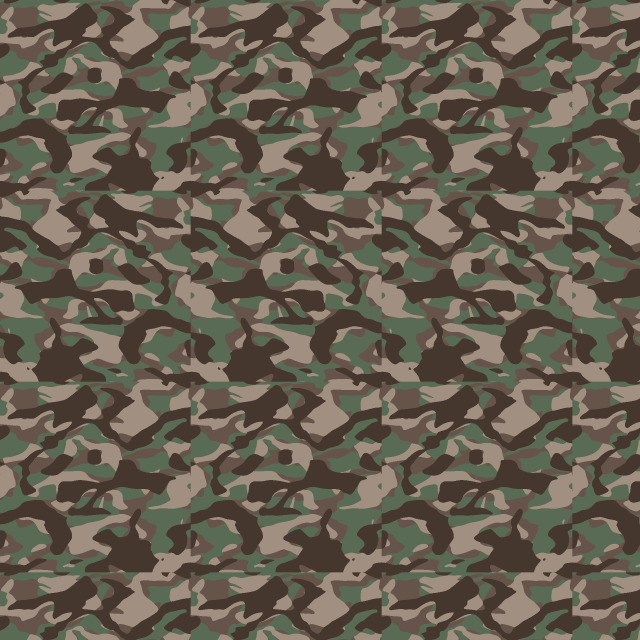
This pattern is drawn by a WebGL 1 fragment shader. Its source:

```glsl
precision highp float;

uniform vec2 u_resolution;

const float REPEATS = 3.354;
const float MIRRORED_ROW = 1.0;
const vec2 BLOB_CELLS = vec2(5.6, 9.6);
const float BLOB_TILT = 0.12;
const int SAMPLES = 3;

const vec3 GREEN = vec3(0.35, 0.42, 0.33);
const vec3 BROWN = vec3(0.40, 0.33, 0.29);
const vec3 TAN = vec3(0.63, 0.56, 0.51);
const vec3 DARK = vec3(0.27, 0.21, 0.18);

float hash(vec2 p) {
  return fract(sin(dot(p, vec2(127.1, 311.7))) * 43758.545);
}

// Slope of a random unit gradient at a lattice corner
float cornerSlope(vec2 corner, vec2 offset) {
  float angle = 6.2832 * hash(corner);
  return dot(vec2(cos(angle), sin(angle)), offset);
}

float gradientNoise(vec2 p) {
  vec2 i = floor(p);
  vec2 f = fract(p);
  vec2 w = f * f * (3.0 - 2.0 * f);
  vec2 e = vec2(1.0, 0.0);
  float low = mix(cornerSlope(i, f), cornerSlope(i + e, f - e), w.x);
  float high = mix(cornerSlope(i + e.yx, f - e.yx),
                   cornerSlope(i + e.xx, f - e.xx), w.x);
  return mix(low, high, w.y);
}

// Wide, slightly tilted blobs with bent, lobed outlines
float blobField(vec2 p, float seed) {
  vec2 tilted = p + BLOB_TILT * vec2(-p.y, p.x);
  vec2 q = tilted * BLOB_CELLS + seed * vec2(17.3, 9.7);
  vec2 bend = vec2(gradientNoise(q * 0.9 + 31.4), gradientNoise(q * 0.9 + 57.8));
  q += bend * vec2(0.6, 0.8);
  return gradientNoise(q) + 0.42 * gradientNoise(q * vec2(2.2, 1.7) + 5.3);
}

// Tile coordinates counted from the top left, with one row flipped
vec2 tileCoord(vec2 uv) {
  vec2 grid = vec2(uv.x, 1.0 - uv.y) * REPEATS;
  vec2 tile = fract(grid);
  if (floor(grid.y) == MIRRORED_ROW) tile.x = 1.0 - tile.x;
  return tile;
}

// Layers from the ground up: green, brown, tan, dark
vec3 camouflage(vec2 p) {
  float tanField = blobField(p, 2.0);
  float shadowField = blobField(p - vec2(0.03, 0.015), 2.0);
  float brownField = 0.75 * blobField(p, 3.0) + 0.5 * shadowField;
  float darkField = blobField(p, 1.0);
  vec3 color = mix(GREEN, BROWN, step(0.0, brownField));
  color = mix(color, TAN, step(0.09, tanField));
  return mix(color, DARK, step(0.05, darkField));
}

void main() {
  // Average a small grid of samples to smooth outlines and seams
  vec3 sum = vec3(0.0);
  for (int j = 0; j < SAMPLES; j++) {
    for (int i = 0; i < SAMPLES; i++) {
      vec2 jitter = (vec2(float(i), float(j)) + 0.5) / float(SAMPLES) - 0.5;
      vec2 uv = (gl_FragCoord.xy + jitter) / u_resolution;
      sum += camouflage(tileCoord(uv));
    }
  }
  gl_FragColor = vec4(sum / float(SAMPLES * SAMPLES), 1.0);
}
```
